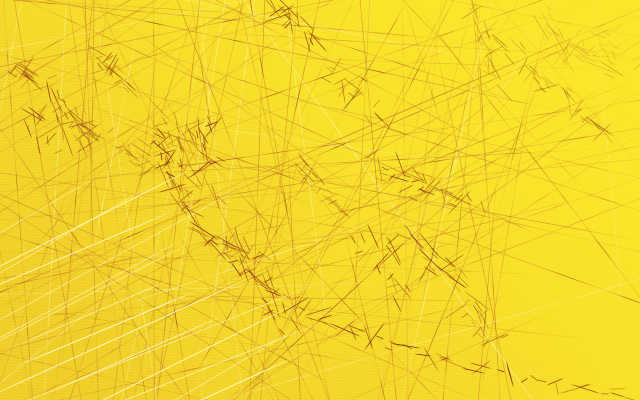
Reproduce this texture procedurally as a Shadertoy shader.

```glsl
#define THREADS 150
#define PALE_THREADS 16
#define CLUSTERS 25
#define STROKES 18
#define TRAIL_STROKES 85
#define THREAD_WIDTH 0.0008
#define STROKE_WIDTH 0.0011
#define SHADE vec3(0.935, 0.805, 0.16)
#define LIGHT vec3(0.982, 0.902, 0.165)
#define OCHRE vec3(0.78, 0.50, 0.15)
#define RUST vec3(0.56, 0.20, 0.07)
#define CREAM vec3(1.0, 0.96, 0.72)

const float PI = 3.14159;
const float ASPECT = 1.6;

vec4 hash4(float n) {
    vec4 h = fract(n * vec4(0.1031, 0.1030, 0.0973, 0.1099));
    h += dot(h, h.wzxy + 33.33);
    return fract((h.xxyz + h.yzzw) * h.zywx);
}

vec2 gradientAt(vec2 cell) {
    float angle = 2.0 * PI * hash4(cell.x + 57.0 * cell.y + 411.0).x;
    return vec2(cos(angle), sin(angle));
}

float gradientNoise(vec2 p) {
    vec2 i = floor(p), f = fract(p);
    vec2 u = f * f * f * (f * (f * 6.0 - 15.0) + 10.0);
    vec2 e = vec2(1.0, 0.0);
    return mix(mix(dot(gradientAt(i), f), dot(gradientAt(i + e), f - e), u.x),
               mix(dot(gradientAt(i + e.yx), f - e.yx),
                   dot(gradientAt(i + e.xx), f - e.xx), u.x), u.y);
}

// Coverage of a thin line with faded ends; lines below a pixel get fainter
float lineMask(vec2 q, float angle, float halfLength, float halfWidth) {
    vec2 dir = vec2(cos(angle), sin(angle));
    float along = abs(dot(q, dir));
    float across = abs(q.x * dir.y - q.y * dir.x);
    float px = 1.0 / iResolution.y;
    float w = max(halfWidth, 0.5 * px);
    float body = 1.0 - smoothstep(w - 0.5 * px, w + 0.5 * px, across);
    return body * (1.0 - smoothstep(0.55, 1.0, along / halfLength)) * halfWidth / w;
}

// Short scratch that follows a guide or crosses it
float scratch(vec2 q, float guideAngle, float seed) {
    vec4 h = hash4(seed);
    float angle = guideAngle + (h.x - 0.5) * 0.35;
    if (h.y > 0.45) angle = mix(0.25, 1.1, h.x);
    if (h.y > 0.75) angle = -mix(0.3, 1.5, h.x);
    float halfLength = mix(0.012, 0.05, h.z * h.z);
    return lineMask(q, angle, halfLength, STROKE_WIDTH) * mix(0.35, 1.0, h.w);
}

vec3 drawThreads(vec3 col, vec2 p) {
    for (int i = 0; i < THREADS; i++) {
        float id = float(i);
        vec4 h = hash4(id + 11.0), k = hash4(id + 307.0);
        vec2 q = p - vec2(h.x * mix(0.75, 1.0, h.y) * ASPECT, h.y);
        float angle = k.x < 0.3 ? PI * (0.42 + 0.16 * h.z)
                    : k.x < 0.65 ? mix(-0.45, 0.65, h.z) : PI * h.z;
        float a = lineMask(q, angle, mix(0.3, 1.3, h.w), THREAD_WIDTH);
        if (a < 0.002) continue;
        float along = dot(q, vec2(cos(angle), sin(angle)));
        float wear = gradientNoise(vec2(along * 14.0, id * 3.7));
        vec3 ink = k.y < 0.14 ? CREAM
                 : mix(OCHRE, RUST, smoothstep(0.1, 0.4, wear) * step(0.6, k.y));
        col = mix(col, ink, a * mix(0.35, 0.95, k.z) * clamp(0.8 + wear, 0.0, 1.0));
    }
    return col;
}

vec3 drawClusters(vec3 col, vec2 p) {
    for (int c = 0; c < CLUSTERS; c++) {
        float id = float(c);
        vec4 h = hash4(id + 71.0), k = hash4(id + 523.0);
        float x = ASPECT * (id + h.x) / float(CLUSTERS);
        float floorY = mix(0.62, 0.2, smoothstep(0.3, 0.6, x));
        vec2 center = vec2(x, mix(floorY, 0.98, h.y));
        float angle = -mix(0.35, 1.35, h.z);
        float reach = mix(0.05, 0.17, h.w);
        if (length(p - center) > reach + 0.13) continue;
        vec2 dir = vec2(cos(angle), sin(angle));
        for (int s = 0; s < STROKES; s++) {
            float seed = id * 41.0 + float(s) + 900.0;
            vec4 r = hash4(seed);
            vec2 offset = dir * (r.x + r.y - 1.0) * reach
                        + vec2(-dir.y, dir.x) * (r.z + r.w - 1.0) * mix(0.015, 0.06, k.x);
            col = mix(col, RUST, scratch(p - center - offset, angle, seed + 2000.0)
                                 * mix(0.55, 1.0, k.y));
        }
    }
    return col;
}

// Curved trail sweeping from the left middle to the lower right
vec3 drawTrail(vec3 col, vec2 p) {
    vec2 a = vec2(0.40, 0.68), b = vec2(0.45, 0.15), c = vec2(1.6, 0.01);
    for (int i = 0; i < TRAIL_STROKES; i++) {
        vec4 h = hash4(float(i) + 4001.0);
        float t = (float(i) + h.x) / float(TRAIL_STROKES);
        vec2 at = mix(mix(a, b, t), mix(b, c, t), t);
        vec2 dir = mix(b - a, c - b, t);
        at += (h.yz - 0.5) * 0.022;
        col = mix(col, RUST, scratch(p - at, atan(dir.y, dir.x), float(i) + 5000.0));
    }
    return col;
}

// Bright fan entering from the lower left
vec3 drawPaleFan(vec3 col, vec2 p) {
    for (int i = 0; i < PALE_THREADS; i++) {
        vec4 h = hash4(float(i) + 6007.0);
        float s = (float(i) + h.x) / float(PALE_THREADS);
        vec2 foot = mix(vec2(0.0, 0.42), vec2(0.5, -0.03), s);
        float a = lineMask(p - foot, mix(0.36, 0.56, h.y), mix(0.25, 0.62, h.z), 0.0014);
        col = mix(col, CREAM, a * mix(0.4, 1.0, h.w));
    }
    return col;
}

void mainImage(out vec4 fragColor, in vec2 fragCoord) {
    vec2 p = fragCoord / iResolution.y;

    // Lit cloth with a faint slanted weave
    float light = 0.4 * p.x + 0.45 * p.y + 0.12 * gradientNoise(p * 3.0);
    vec3 cloth = mix(SHADE, LIGHT, smoothstep(-0.1, 0.95, light));
    float weave = sin((p.y + 0.08 * p.x) * 850.0) + gradientNoise(p * vec2(90.0, 150.0));
    cloth *= 1.0 + 0.012 * weave * (1.0 - smoothstep(0.3, 1.0, light));

    vec3 col = drawThreads(cloth, p);
    col = drawClusters(col, p);
    col = drawTrail(col, p);
    col = drawPaleFan(col, p);

    // Haze softens the upper right corner
    float haze = smoothstep(0.65, 1.1, light);
    fragColor = vec4(mix(col, cloth, 0.65 * haze), 1.0);
}
```
